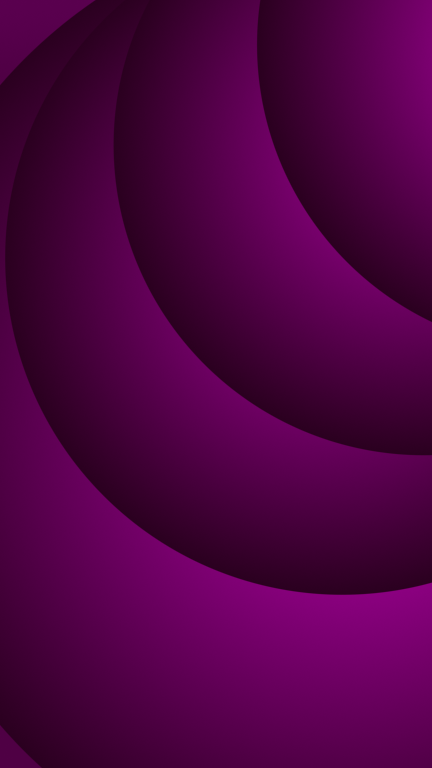
Reproduce this background procedurally as a WebGL 2 fragment shader.

```glsl
#version 300 es
precision highp float;
// Overlapping purple discs stacked toward the upper right.
// Each disc is a circle distance function, dark at its rim and
// brightening inward, laid over the previous one with a smooth edge.

#define RIM_LEVEL 0.165
#define MAX_LEVEL 0.56
#define BLUE_OFFSET 0.043
#define EDGE_PIXELS 0.8
#define DITHER 0.004

uniform vec2 u_resolution;
out vec4 outColor;

const int DISC_COUNT = 4;

// Center x, center y, radius, brightness gained per unit of depth;
// lengths are in canvas widths, ordered from back to front.
const vec4 DISCS[DISC_COUNT] = vec4[](
    vec4(0.859, 0.840, 1.134, 0.54),
    vec4(0.792, 1.181, 0.780, 0.69),
    vec4(0.981, 1.442, 0.718, 0.74),
    vec4(1.306, 1.674, 0.711, 0.79)
);

float hash(vec2 p) {
    return fract(sin(dot(p, vec2(12.99, 78.23))) * 43758.5);
}

// Purple whose red and blue follow one brightness level.
vec3 purple(float level) {
    return vec3(level, 0.0, max(level - BLUE_OFFSET, 0.0));
}

void main() {
    // The canvas spans 0..1 across and 0..16/9 upward.
    vec2 uv = gl_FragCoord.xy / u_resolution;
    vec2 p = uv * vec2(1.0, 16.0 / 9.0);
    float edge = EDGE_PIXELS / u_resolution.x;

    // Backdrop, visible only in the two left corners.
    float level = mix(0.31, 0.35, smoothstep(0.88, 1.0, uv.y));

    // Stack the discs from back to front.
    for (int i = 0; i < DISC_COUNT; i++) {
        vec4 disc = DISCS[i];
        float depth = disc.z - length(p - disc.xy);
        float shade = min(RIM_LEVEL + disc.w * max(depth, 0.0), MAX_LEVEL);
        level = mix(level, shade, smoothstep(-edge, edge, depth));
    }

    // Fine dither keeps the gradients free of bands.
    level += DITHER * (hash(gl_FragCoord.xy) - 0.5);
    outColor = vec4(purple(level), 1.0);
}
```
